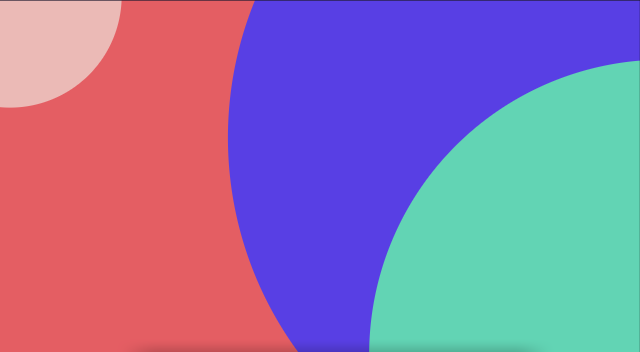
This background is drawn by a Shadertoy shader. Its source:

```glsl
// Flat poster of three large overlapping discs on a coral ground.
// Each disc is a signed distance with a one-pixel soft edge; a faint
// shadow rises from the lower border and a hairline frames top and right.

float discMask(vec2 p, vec2 center, float radius, float pixel) {
    return clamp(0.5 - (length(p - center) - radius) / pixel, 0.0, 1.0);
}

// Share of a pixel covered by a thin line lying against a border.
float hairline(float gap, float pixel) {
    return clamp((0.0013 - gap) / pixel + 0.5, 0.0, 1.0);
}

void mainImage(out vec4 fragColor, in vec2 fragCoord) {
    // Canvas width is 1; height is fixed to keep the layout in place.
    vec2 size = vec2(1.0, 0.5495);
    vec2 p = fragCoord / iResolution.xy * size;
    float pixel = 1.0 / iResolution.x;

    vec3 coral = vec3(0.896, 0.367, 0.388);
    vec3 blush = vec3(0.922, 0.729, 0.714);
    vec3 indigo = vec3(0.347, 0.247, 0.894);
    vec3 mint = vec3(0.384, 0.831, 0.706);

    // Discs, from back to front
    vec3 color = coral;
    color = mix(color, blush, discMask(p, vec2(0.0156, 0.556), 0.1745, pixel));
    color = mix(color, indigo, discMask(p, vec2(0.9212, 0.3346), 0.5651, pixel));
    color = mix(color, mint, discMask(p, vec2(1.0371, -0.0039), 0.4603, pixel));

    // Soft shadow along the lower border
    float span = smoothstep(0.18, 0.25, p.x) * (1.0 - smoothstep(0.80, 0.87, p.x));
    float fade = 1.0 - smoothstep(-0.008, 0.022, p.y);
    color *= 1.0 - 0.19 * span * fade;

    // Dark hairlines at the top and right borders
    vec2 gap = size - p;
    color = mix(color, vec3(0.12, 0.10, 0.18), 0.75 * hairline(gap.y, pixel));
    color *= 1.0 - 0.35 * hairline(gap.x + 0.0006, pixel);

    fragColor = vec4(color, 1.0);
}
```
